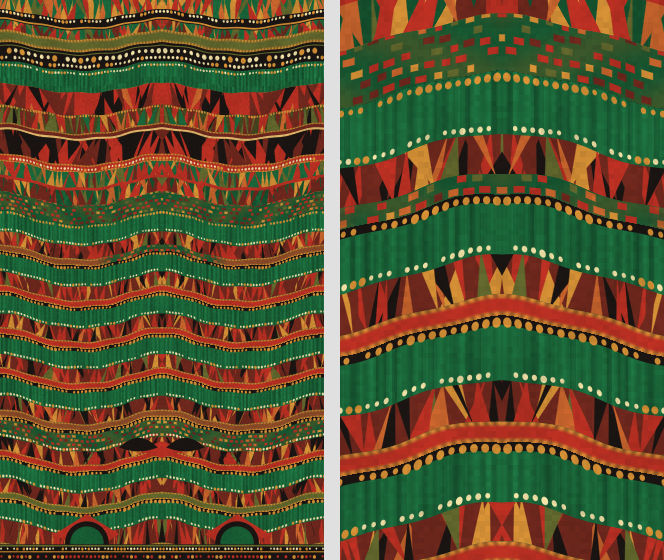
Left, the full canvas; right, a detail of the centre.
Write a WebGL 1 fragment shader that draws this pattern.

```glsl
precision highp float;
// Woven cloth of wavy bands: fringes, leaning blades, ropes, beads and specks.
// Two waves span the width, mirrored about the centre; upper bands vary, then
// eight similar rows repeat by floor(). Units: 100 high, 57.8 wide.
uniform vec2 u_resolution;

#define INK vec3(0.10, 0.08, 0.07)
#define MAROON vec3(0.42, 0.15, 0.11)
#define RED vec3(0.70, 0.18, 0.13)
#define GOLD vec3(0.80, 0.54, 0.20)
#define OLIVE vec3(0.37, 0.39, 0.17)
#define GREEN vec3(0.10, 0.39, 0.22)
#define CREAM vec3(0.90, 0.84, 0.62)
#define HALF_WIDTH 28.9
#define WAVE 1.35
#define FIRST_ROW 39.0
#define ROW_PITCH 7.36
#define BLADE 1.55

float hash(vec2 p) { return fract(sin(dot(p, vec2(12.71, 78.23))) * 4375.5); }

// Coverage of a signed distance, one canvas pixel wide
float cover(float d) { return clamp(0.5 - d * u_resolution.y / 100.0, 0.0, 1.0); }

void lay(inout vec3 c, vec3 paint, float v, float top, float bottom) {
  c = mix(c, paint, cover(top - v) * cover(v - bottom));
}

vec3 dye(float h) {
  if (h < 0.20) return INK;
  if (h < 0.45) return MAROON;
  if (h < 0.70) return RED;
  if (h < 0.77) return mix(RED, GOLD, 0.55);
  if (h < 0.86) return GOLD;
  return h < 0.93 ? OLIVE : GREEN;
}

// Three layers of tapered, leaning strokes; t runs 0..1 down the band
vec3 blades(float x, float t, float wide, float seed, vec2 dyes, vec3 ground) {
  vec3 c = ground;
  for (int k = 0; k < 3; k++) {
    float shift = float(k) * 0.37;
    for (int j = -1; j <= 1; j++) {
      float id = floor(x / wide + shift) + float(j);
      float h = hash(vec2(id, seed + float(k) * 7.3));
      float g = hash(vec2(id + 31.0, seed + float(k) * 3.1));
      float mid = (id + 0.5 - shift + (h - 0.5) * 0.6) * wide;
      float taper = g > 0.35 ? t : 1.0 - t;
      float d = abs(x - mid - (g - 0.5) * 1.5 * wide * (t - 0.5))
              - wide * (0.1 + 0.33 * h) * clamp(taper + 0.12, 0.0, 1.1);
      c = mix(c, dye(mix(dyes.x, dyes.y, fract(h * 7.7 + g))), cover(d * 0.85));
    }
  }
  return c;
}

vec3 fringe(float x, float v) {
  float thread = hash(vec2(floor(x * 3.2), floor(v / ROW_PITCH)));
  float streak = 0.5 + 0.5 * sin(x * 9.0 + sin(x * 1.7));
  return GREEN * (0.76 + 0.26 * thread + 0.16 * streak);
}

vec3 rope(float x, float t, vec3 core) {
  float twist = 0.5 + 0.5 * sin(x * 11.0 + t * 5.0);
  float rim = smoothstep(0.2, 0.42, abs(t - 0.5));
  return mix(core, GOLD * (0.7 + 0.35 * twist), rim * 0.85);
}

// Loose dashes, one per cell, on green cloth
vec3 speckle(float x, float v) {
  vec2 q = vec2(x / 0.95, v / 0.75);
  q.x += 0.5 * mod(floor(q.y), 2.0);
  vec2 id = floor(q);
  float h = hash(id);
  vec2 f = fract(q) - 0.5 - 0.2 * vec2(h - 0.5, hash(id + 9.0) - 0.5);
  float d = max(abs(f.x) - 0.14 - 0.24 * h, abs(f.y) - 0.28) * 0.75;
  vec3 cloth = mix(GREEN, OLIVE, 0.3 + 0.3 * sin(x * 0.8 + v * 1.3)) * 0.85;
  return mix(cloth, dye(0.3 + 0.6 * hash(id + 4.0)), cover(d) * step(0.25, h));
}

void beads(inout vec3 c, float x, float v, float at, float size, vec3 tint) {
  float pitch = size * 2.9, id = floor(x / pitch);
  float h = hash(vec2(id, floor(at * 3.0)));
  vec2 f = vec2(x - (id + 0.5) * pitch, v - at - (h - 0.5) * size * 0.5);
  float d = length(f * vec2(1.0, 0.85)) - size * (0.6 + 0.6 * h);
  c = mix(c, mix(tint, GOLD, step(0.72, h)), cover(d) * step(0.1, h));
}

vec3 upperBands(float x, float v) {
  vec3 c = blades(x, v / 3.0, 2.0, 1.0, vec2(0.55, 1.0), GREEN);
  lay(c, INK, v, 2.7, 4.7);
  beads(c, x, v, 3.1, 0.23, CREAM);
  lay(c, GOLD, v, 4.15, 4.45);
  lay(c, blades(x, (v - 4.6) / 1.8, 1.6, 2.0, vec2(0.2, 1.0), GREEN), v, 4.6, 6.4);
  lay(c, rope(x, (v - 6.3) / 2.2, OLIVE), v, 6.3, 8.5);
  lay(c, INK, v, 8.5, 12.0);
  lay(c, OLIVE, v, 8.9, 9.1);
  beads(c, x, v, 9.9, 0.40, CREAM);
  beads(c, x, v, 11.1, 0.27, CREAM);
  lay(c, fringe(x, v), v, 11.8, 15.8);
  beads(c, x, v, 12.4, 0.19, CREAM);
  lay(c, blades(x, (v - 15.8) / 4.0, 2.8, 3.0, vec2(0.0, 0.72), RED), v, 15.8, 19.8);
  lay(c, blades(x, (v - 19.8) / 3.2, 1.7, 4.0, vec2(0.1, 1.0), OLIVE * 0.7), v, 19.8, 23.0);
  beads(c, x, v, 20.0, 0.17, GOLD);
  lay(c, rope(x, (v - 23.0) / 1.2, MAROON), v, 23.0, 24.2);
  lay(c, mix(GOLD, CREAM, 0.5), v, 23.8, 24.15);
  lay(c, blades(x, (v - 24.2) / 4.4, 3.3, 5.0, vec2(0.0, 0.68), INK), v, 24.2, 28.6);
  lay(c, rope(x, (v - 28.5) / 1.4, RED), v, 28.5, 29.9);
  beads(c, x, v, 29.3, 0.21, CREAM);
  lay(c, blades(x, (v - 29.9) / 2.7, 1.8, 6.0, vec2(0.4, 1.0), GREEN), v, 29.9, 32.6);
  lay(c, blades(x, (v - 32.9) / 2.7, 1.8, 7.0, vec2(0.2, 1.0), GREEN * 0.8), v, 32.9, 35.6);
  lay(c, RED, v, 32.5, 33.0);
  lay(c, speckle(x, v), v, 35.6, 40.0);
  return c;
}

vec3 repeatedRow(float x, float v) {
  float n = clamp(floor((v - FIRST_ROW) / ROW_PITCH), 0.0, 7.0);
  float t = v - FIRST_ROW - n * ROW_PITCH;
  float last = step(6.5, n), end = mix(6.1, 8.0, last);
  float dotted = step(4.5, n) * step(n, 5.5);
  vec3 c = mix(fringe(x, v), speckle(x, v), dotted);
  lay(c, INK, t, -1.0, 0.55 * step(0.5, n));
  beads(c, x, t, 0.35, 0.2 + 0.01 * n, GOLD);
  lay(c, blades(x, (t - 3.7) / (end - 3.7), BLADE, 20.0 + n, vec2(0.0, 0.93), MAROON), t, 3.7, end);
  beads(c, x, t, 3.35, 0.18 + 0.005 * n, CREAM);
  vec3 core = mix(RED, OLIVE, step(5.5, n) + 0.5 * step(0.6, hash(vec2(n, 2.0))) * step(n, 5.5));
  vec3 cord = rope(x, (t - 6.1) / 1.26, core);
  cord = mix(cord, speckle(x, v), (1.0 - step(0.5, n)) * smoothstep(12.0, 8.0, x));
  lay(c, cord, t, end, 9.0);
  return c;
}

void main() {
  vec2 uv = gl_FragCoord.xy / u_resolution;
  float x = abs(uv.x - 0.5) * 2.0 * HALF_WIDTH, y = (1.0 - uv.y) * 100.0;
  float phase = x * 6.2832 / HALF_WIDTH;
  float swell = WAVE * mix(0.65, 1.0, smoothstep(15.0, 45.0, y));
  float v = y + swell * (cos(phase) + 0.12 * cos(2.0 * phase)) + 0.12 * sin(x * 0.9 + y * 0.4);
  vec3 c = v < FIRST_ROW ? upperBands(x, v) : repeatedRow(x, v);

  // Central leaf pair and diamond
  float leaf = (x - 4.2) / 3.4;
  c = mix(c, RED, cover((x / 4.5 + abs(y - 80.3) / 1.5 - 1.0) * 1.2));
  c = mix(c, INK, cover(abs(y - 79.4 - 0.5 * leaf * leaf) - 1.2 * (1.0 - leaf * leaf)));

  // Winged arches standing on the straight hem
  vec2 arch = vec2(x - 13.4, y - 97.0);
  c = mix(c, RED, cover((abs(arch.x) / 5.8 + abs(arch.y + 1.6) / 3.6 - 1.0) * 2.5));
  c = mix(c, INK, cover(length(arch) - 3.9));
  c = mix(c, GREEN * 0.9, cover(length(arch) - 3.0));
  lay(c, INK, y, 97.2, 101.0);
  lay(c, OLIVE, y, 97.3, 97.6);
  beads(c, x, y, 98.0, 0.2, CREAM);
  lay(c, GOLD * 0.8, y, 98.4, 98.65);
  beads(c, x, y, 99.4, 0.25, RED);

  // Uneven dye
  c *= 0.95 + 0.1 * hash(floor(vec2(x, y) * 3.0)) + 0.03 * sin(x * 0.7 + y * 0.5);
  gl_FragColor = vec4(c, 1.0);
}
```
